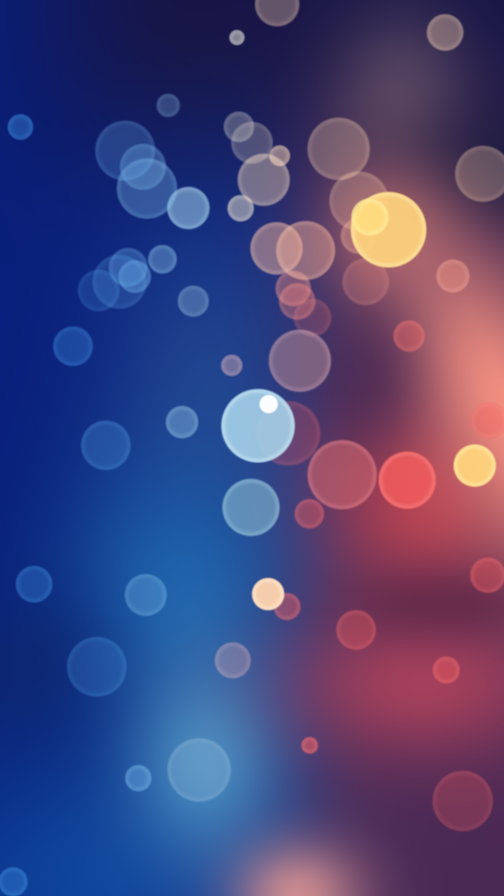
This background is drawn by a WebGL 2 fragment shader. Its source:

```glsl
#version 300 es
precision highp float;

uniform vec2 u_resolution;
out vec4 outColor;

#define COLUMNS 6
#define ROWS 11
#define JITTER 0.75
#define MIN_RADIUS 0.015
#define MAX_RADIUS 0.066
#define CLUSTER_COUNT 20
#define CLUSTER_CENTER vec2(0.45, 1.33)
#define CLUSTER_SPREAD vec2(0.32, 0.26)
#define EDGE 0.004
#define RIM_WIDTH 0.005
#define RIM_GAIN 0.40

const vec3 NAVY = vec3(0.03, 0.12, 0.48);
const vec3 INDIGO = vec3(0.09, 0.08, 0.27);
const vec3 PLUM = vec3(0.29, 0.16, 0.33);
const vec3 AZURE = vec3(0.12, 0.42, 0.70);
const vec3 SKY = vec3(0.32, 0.61, 0.79);
const vec3 SALMON = vec3(0.95, 0.56, 0.50);
const vec3 CRIMSON = vec3(0.80, 0.27, 0.31);
const vec3 CORAL = vec3(0.95, 0.36, 0.36);
const vec3 CREAM = vec3(1.0, 0.83, 0.68);
const vec3 GOLD = vec3(1.0, 0.83, 0.49);
const vec3 ICE = vec3(0.66, 0.83, 0.92);

vec4 hash4(float n) {
  vec4 p = fract(n * vec4(0.1031, 0.1130, 0.0973, 0.1099) + 0.37);
  p += dot(p, p.wzxy + 33.33);
  return fract((p.xxyz + p.yzzw) * p.zywx);
}

// Soft elliptical patch of colour
void glow(inout vec3 color, vec2 p, vec2 center, vec2 radius, vec3 tint, float amount) {
  vec2 d = (p - center) / radius;
  color = mix(color, tint, amount * exp(-dot(d, d)));
}

// Translucent disc with a brighter rim
void disc(inout vec3 color, vec2 p, vec2 center, float radius, vec3 tint, float amount) {
  float d = length(p - center) - radius;
  float fill = 1.0 - smoothstep(-EDGE, EDGE * 0.5, d);
  float rimDistance = (d + RIM_WIDTH) / RIM_WIDTH;
  float rim = exp(-rimDistance * rimDistance) * fill;
  color = mix(color, tint, fill * amount);
  color += tint * rim * RIM_GAIN * amount * (1.0 - color);
}

// Disc hue follows its place: blue left, cream above, red at lower right
vec3 lightTint(vec2 c) {
  vec3 warm = mix(CORAL, CREAM, smoothstep(1.05, 1.40, c.y));
  vec3 cool = mix(vec3(0.22, 0.52, 0.86), ICE, smoothstep(0.12, 0.45, c.x));
  return mix(cool, warm, smoothstep(0.36, 0.58, c.x));
}

vec3 backdrop(vec2 p) {
  vec3 color = mix(NAVY, PLUM, smoothstep(0.40, 0.74, p.x));
  color = mix(color, INDIGO, smoothstep(1.20, 1.75, p.y) * smoothstep(-0.15, 0.4, p.x));

  // Blue haze through the middle and the foot
  glow(color, p, vec2(0.42, 0.98), vec2(0.22, 0.40), vec3(0.16, 0.31, 0.58), 0.75);
  glow(color, p, vec2(0.36, 0.60), vec2(0.23, 0.26), AZURE, 0.85);
  glow(color, p, vec2(0.18, 0.02), vec2(0.34, 0.28), vec3(0.06, 0.30, 0.64), 0.8);
  glow(color, p, vec2(0.41, 0.27), vec2(0.16, 0.21), SKY, 0.85);
  glow(color, p, vec2(0.05, 0.46), vec2(0.17, 0.16), vec3(0.05, 0.15, 0.43), 0.7);

  // Dusty light above, with shadow at the right edge
  glow(color, p, vec2(0.80, 1.59), vec2(0.14, 0.17), vec3(0.42, 0.34, 0.42), 0.7);
  glow(color, p, vec2(1.00, 1.44), vec2(0.22, 0.13), vec3(0.08, 0.09, 0.24), 0.85);

  // Red haze and slanted salmon beam
  glow(color, p, vec2(0.84, 0.78), vec2(0.20, 0.20), CRIMSON, 0.8);
  glow(color, p, vec2(0.84, 0.42), vec2(0.27, 0.15), vec3(0.68, 0.26, 0.36), 0.9);
  vec2 slanted = p + vec2(0.42 * (p.y - 0.93), 0.0);
  glow(color, slanted, vec2(1.03, 0.95), vec2(0.18, 0.36), SALMON, 1.0);
  glow(color, p, vec2(0.88, 0.58), vec2(0.20, 0.07), vec3(0.32, 0.13, 0.25), 0.55);
  glow(color, p, vec2(0.73, 1.03), vec2(0.10, 0.15), vec3(0.25, 0.14, 0.31), 0.55);
  glow(color, p, vec2(0.59, 0.00), vec2(0.13, 0.11), vec3(0.90, 0.60, 0.58), 0.85);
  return color;
}

// Jittered grid of discs over the whole canvas
void scatter(inout vec3 color, vec2 p) {
  for (int i = 0; i < COLUMNS * ROWS; i++) {
    vec4 h = hash4(float(i) + 1.0);
    vec2 cell = vec2(float(i % COLUMNS), float(i / COLUMNS));
    vec2 center = (cell + 0.5 + JITTER * (h.xy - 0.5)) / float(COLUMNS);
    float amount = mix(0.62, 0.24, sqrt(h.z)) * step(h.w, 0.52);
    disc(color, p, center, mix(MIN_RADIUS, MAX_RADIUS, h.z), lightTint(center), amount);
  }
}

// Overlapping discs on a golden-angle spiral in the upper middle
void cluster(inout vec3 color, vec2 p) {
  for (int i = 0; i < CLUSTER_COUNT; i++) {
    vec4 h = hash4(float(i) + 101.0);
    float reach = sqrt((float(i) + 0.5) / float(CLUSTER_COUNT));
    float angle = 2.4 * float(i) + h.x;
    vec2 center = CLUSTER_CENTER + CLUSTER_SPREAD * reach * vec2(cos(angle), sin(angle));
    float amount = mix(0.58, 0.22, reach) * (0.7 + 0.5 * h.y);
    disc(color, p, center, mix(0.024, 0.064, h.z), lightTint(center), amount);
  }
}

// Main lights that anchor the composition
void focalLights(inout vec3 color, vec2 p) {
  glow(color, p, vec2(0.77, 1.32), vec2(0.12), SALMON, 0.45);
  disc(color, p, vec2(0.771, 1.322), 0.076, GOLD, 0.92);
  disc(color, p, vec2(0.734, 1.347), 0.038, vec3(1.0, 0.87, 0.50), 0.8);
  disc(color, p, vec2(0.595, 1.062), 0.063, vec3(0.66, 0.50, 0.56), 0.6);
  disc(color, p, vec2(0.498, 0.771), 0.058, vec3(0.50, 0.69, 0.80), 0.65);
  disc(color, p, vec2(0.512, 0.933), 0.074, ICE, 0.88);
  disc(color, p, vec2(0.533, 0.976), 0.019, vec3(1.0), 0.95);
  disc(color, p, vec2(0.679, 0.836), 0.070, vec3(0.78, 0.38, 0.42), 0.65);
  disc(color, p, vec2(0.808, 0.825), 0.058, CORAL, 0.85);
  disc(color, p, vec2(0.942, 0.854), 0.043, GOLD, 0.95);
  disc(color, p, vec2(0.532, 0.599), 0.033, CREAM, 0.95);
}

void main() {
  vec2 p = gl_FragCoord.xy / u_resolution.x;
  vec3 color = backdrop(p);
  scatter(color, p);
  cluster(color, p);
  focalLights(color, p);
  outColor = vec4(clamp(color, 0.0, 1.0), 1.0);
}
```
